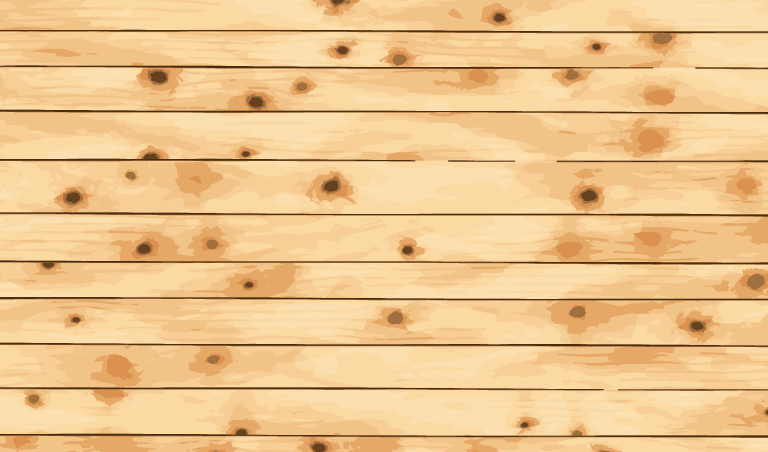
This texture is drawn by a Shadertoy shader. Its source:

```glsl
// Horizontal pine planks with faceted grain, scattered knots and thin dark seams.
#define SEAM_WIDTH 0.0017    // half thickness, in canvas heights
#define SEAM_TILT 0.0026     // drop of each seam per unit of length
#define KNOT_SPACING 0.2     // length of plank that may hold one knot
#define KNOT_CHANCE 0.42
#define KNOT_SIZE vec2(0.006, 0.014)
#define FACET_SCALE vec2(20.0, 56.0)
#define GRAIN_SCALE vec2(6.0, 24.0)
#define GRAIN_CONTRAST 0.62
#define STREAK_STRENGTH 0.2

const int SEAMS = 10;
const float SEAM[SEAMS] = float[](0.036, 0.140, 0.237, 0.339, 0.420,
                                  0.526, 0.645, 0.753, 0.851, 0.931);

const vec3 PALE  = vec3(0.985, 0.875, 0.685);
const vec3 CREAM = vec3(0.98, 0.85, 0.64);
const vec3 WHEAT = vec3(0.967, 0.81, 0.59);
const vec3 HONEY = vec3(0.95, 0.765, 0.53);
const vec3 TAN   = vec3(0.90, 0.66, 0.40);
const vec3 AMBER = vec3(0.86, 0.57, 0.31);
const vec3 BROWN = vec3(0.63, 0.44, 0.25);
const vec3 UMBER = vec3(0.40, 0.25, 0.12);
const vec3 GAP   = vec3(0.30, 0.18, 0.06);

float hash(vec2 p) {
    return fract(sin(dot(p, vec2(127.1, 311.7))) * 4375.85);
}

// Layered, rotated sines, roughly -1 to 1
float waves(vec2 p) {
    float sum = 0.0, amp = 0.5;
    for (int i = 0; i < 4; i++) {
        p += 0.7 * sin(p.yx * 1.3 + float(i));
        sum += amp * sin(p.x) * sin(p.y);
        p = mat2(0.8, 0.6, -0.6, 0.8) * p * 1.75 + 2.3;
        amp *= 0.6;
    }
    return sum;
}

// Nearest cellular feature point: turns smooth tones into flat patches
vec2 facet(vec2 p) {
    vec2 cell = floor(p), nearest = p;
    float best = 9.0;
    for (int j = -1; j <= 1; j++)
    for (int i = -1; i <= 1; i++) {
        vec2 id = cell + vec2(i, j);
        vec2 point = id + vec2(hash(id), hash(id + 53.7));
        float d = length(point - p);
        if (d < best) { best = d; nearest = point; }
    }
    return nearest;
}

// x: knot heat, y: stain running across the plank, z: grain displacement
vec3 knots(vec2 p, float plank, float low, float high) {
    vec3 result = vec3(0.0);
    float slot = floor(p.x / KNOT_SPACING);
    for (int i = -1; i <= 1; i++) {
        vec2 id = vec2(slot + float(i), plank * 3.0 + 11.0);
        if (hash(id) > KNOT_CHANCE) continue;
        float a = hash(id + 17.3), b = hash(id + 31.9), c = hash(id + 47.1);
        vec2 center = vec2((id.x + 0.15 + 0.7 * a) * KNOT_SPACING, mix(low, high, b));
        vec2 d = p - center;
        float size = mix(KNOT_SIZE.x, KNOT_SIZE.y, c);
        float radius = length(d * vec2(0.72, 1.0)) * (1.0 + 0.4 * waves(p * 70.0));
        float heat = min(size / max(radius, 0.0001), 0.55 + 1.2 * a);
        result.x = max(result.x, heat);
        result.y += step(0.62, hash(id + 71.0)) * exp(-d.x * d.x * 1600.0);
        result.z += d.y * exp(-dot(d * d, vec2(160.0, 900.0)));
    }
    return result;
}

vec3 planks(vec2 p) {
    // Find the plank and its nearest seam
    float plank = 0.0, low = -0.05, high = 1.03, gap = 1.0, seamId = 0.0;
    for (int i = 0; i < SEAMS; i++) {
        float id = float(i);
        float y = SEAM[i] - SEAM_TILT * (p.x - 0.85) + 0.0007 * sin(p.x * 5.0 + id * 4.0);
        if (p.y > y) { plank = id + 1.0; low = y; }
        else high = min(high, y);
        if (abs(p.y - y) < abs(gap)) { gap = p.y - y; seamId = id; }
    }

    // Faceted grain, bent around the knots
    vec2 patchP = mix(p, facet(p * FACET_SCALE) / FACET_SCALE, 0.6);
    vec3 core = knots(p, plank, low, high);
    vec3 halo = knots(mix(p, patchP, 0.5), plank, low, high);
    vec2 shift = vec2(plank * 7.3, plank * 3.1);
    vec2 grainP = patchP - vec2(0.0, 0.75 * halo.z);
    float tone = 0.41 + GRAIN_CONTRAST * waves(grainP * GRAIN_SCALE + shift);
    tone += 0.12 * (hash(vec2(plank, 5.0)) - 0.5);

    // Long streaks in some stretches of each plank
    vec2 flow = p - vec2(0.0, 0.8 * core.z);
    float bands = sin(flow.y * 330.0 + 5.0 * waves(flow * vec2(3.5, 13.0) + shift));
    float stretch = smoothstep(-0.05, 0.3, waves(p * vec2(2.6, 8.0) + shift.yx));
    tone += STREAK_STRENGTH * stretch * smoothstep(0.3, 0.9, bands);
    tone += 0.35 * smoothstep(0.1, 0.45, halo.x) + 0.2 * halo.y;
    tone += 0.08 * exp(-abs(gap) * 120.0);

    // Flat colour steps from pale wood to knot core
    vec3 color = mix(PALE, CREAM, step(0.24, tone));
    color = mix(color, WHEAT, step(0.46, tone));
    color = mix(color, HONEY, step(0.61, tone));
    color = mix(color, TAN, step(0.89, tone + step(0.42, halo.x)));
    color = mix(color, AMBER, step(0.6, halo.x));
    color = mix(color, BROWN, step(0.82, core.x));
    color = mix(color, UMBER, step(1.15, core.x));

    // Seams thin out, fade to brown and break in short places
    float wear = waves(vec2(p.x * 4.0 + seamId * 9.0, seamId * 2.7 + 1.0));
    float width = SEAM_WIDTH * (0.85 + 0.7 * wear) * step(-0.5, wear);
    color = mix(color, BROWN, step(abs(gap + 0.0006), width + 0.0007 * step(-0.5, wear)));
    return mix(color, GAP, step(abs(gap), width));
}

void mainImage(out vec4 fragColor, in vec2 fragCoord) {
    // Average a 3 by 3 grid of samples to smooth every edge
    vec3 sum = vec3(0.0);
    for (int j = -1; j <= 1; j++)
    for (int i = -1; i <= 1; i++)
        sum += planks((fragCoord + vec2(i, j) / 3.0) / iResolution.y);
    fragColor = vec4(sum / 9.0, 1.0);
}
```
